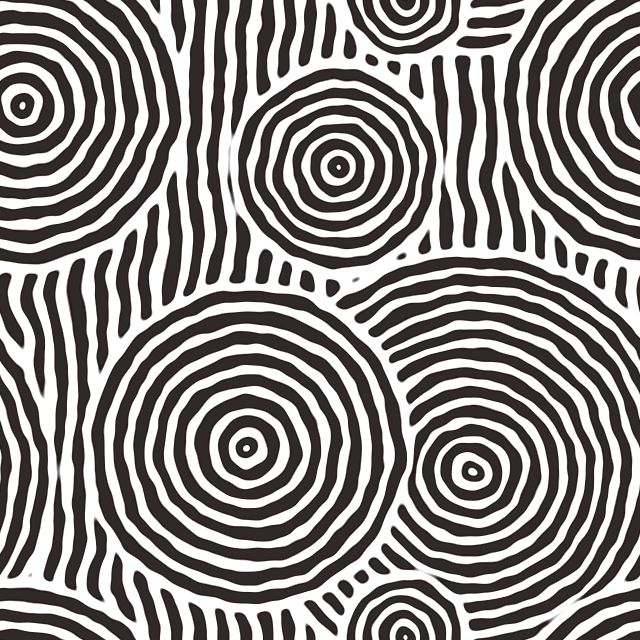
Reproduce this pattern procedurally as a Shadertoy shader.

```glsl
// Block-print pattern: discs of concentric rings over wavy upright stripes.
// Each layer is a signed distance to ink; discs cut a white moat into what lies
// below them. Wrapping noise warps the plane and roughens the carved edges.

float hash(vec2 cell) {
    uvec2 u = uvec2(ivec2(cell)) * uvec2(1597u, 3571u);
    uint h = (u.x ^ u.y) * 40503u + 977u;
    h = (h ^ (h >> 15)) * 73471u;
    h = (h ^ (h >> 13)) * 91813u;
    return float((h ^ (h >> 16)) & 65535u) / 65535.0;
}

// Value noise from -1 to 1 that repeats after one canvas; cells = lattice size.
float noise(vec2 p, vec2 cells, float seed) {
    vec2 g = p * cells, i = floor(g), f = g - i;
    f = f * f * (3.0 - 2.0 * f);
    vec2 a = mod(i, cells) + seed * 101.0;
    vec2 b = mod(i + 1.0, cells) + seed * 101.0;
    float low = mix(hash(a), hash(vec2(b.x, a.y)), f.x);
    float high = mix(hash(vec2(a.x, b.y)), hash(b), f.x);
    return 2.0 * mix(low, high, f.y) - 1.0;
}

vec2 noise2(vec2 p, float cells, float seed) {
    return vec2(noise(p, vec2(cells), seed), noise(p, vec2(cells), seed + 1.0));
}

// Maximum with a rounded corner.
float smoothMax(float a, float b, float k) {
    float h = max(k - abs(a - b), 0.0) / k;
    return max(a, b) + h * h * k * 0.25;
}

// Wavy upright stripes, 28 across the canvas.
float stripes(vec2 p) {
    float sway = 0.013 * noise(p, vec2(5.0, 11.0), 7.0);
    return abs(fract((p.x + sway) * 28.0) - 0.5) / 28.0 - 0.0096;
}

// Evenly spaced rings around a dot with a small hole.
float rings(float dist, float radius, float count) {
    float pitch = (radius - 0.017) / count;
    float width = 0.575 * pitch;
    float t = (radius - dist - 0.5 * width) / pitch;
    float band = abs(fract(t + 0.5) - 0.5) * pitch - 0.5 * width;
    return max(max(band, dist - radius), 0.005 - dist);
}

void mainImage(out vec4 fragColor, in vec2 fragCoord) {
    vec2 uv = fragCoord / iResolution.xy;
    float pixel = 1.0 / iResolution.y;

    // Hand-cut wobble, coarse and fine
    vec2 p = uv + 0.0045 * noise2(uv, 21.0, 1.0) + 0.0017 * noise2(uv, 52.0, 3.0);

    // Discs from bottom to top: centre, radius, number of rings
    vec4 discs[5] = vec4[5](
        vec4(0.738, 0.263, 0.336, 11.0),
        vec4(0.034, 0.835, 0.245, 7.0),
        vec4(0.528, 0.737, 0.154, 5.0),
        vec4(0.388, 0.301, 0.245, 7.0),
        vec4(0.632, 0.003, 0.091, 3.0));

    float ink = stripes(p);
    for (int i = 0; i < 5; i++) {
        vec4 disc = discs[i];
        float dist = length(fract(p - disc.xy + 0.5) - 0.5);
        float moat = disc.z + 0.014 - dist;
        ink = smoothMax(ink, moat, 0.009);
        ink = min(ink, rings(dist, disc.z, disc.w));
    }

    // Uneven line weight
    ink += 0.0019 * noise(uv, vec2(42.0), 9.0);

    // Ink is slightly darker along its rim
    vec3 paper = vec3(1.0);
    vec3 rim = vec3(0.15, 0.11, 0.11);
    vec3 body = vec3(0.19, 0.16, 0.16);
    vec3 inkColor = mix(rim, body, smoothstep(0.002, 0.003, -ink));
    float coverage = clamp(0.5 - ink / (1.15 * pixel), 0.0, 1.0);
    fragColor = vec4(mix(paper, inkColor, coverage), 1.0);
}
```
